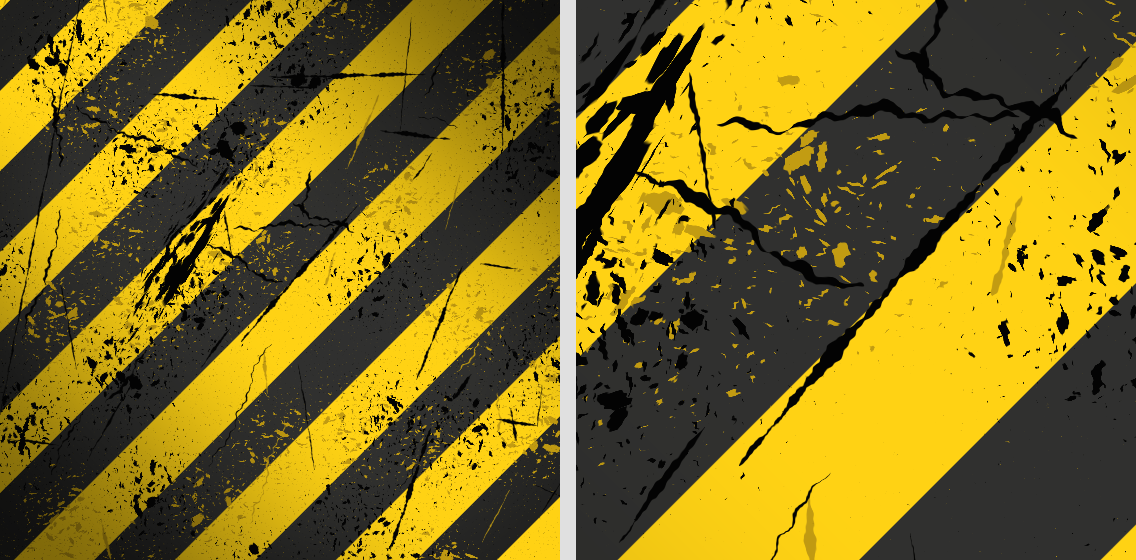
Left: the whole. Right: its middle third, enlarged.
Write a Shadertoy shader that draws this pattern.

```glsl
// Diagonal yellow and black hazard stripes with scratched, chipped paint.

const float PERIOD = 0.2875;       // stripe pair, measured along either edge
const float OFFSET = 0.306;        // where a yellow band ends on the left edge
const float YELLOW_SHARE = 0.5;
const vec3 YELLOW = vec3(1.0, 0.825, 0.08);
const vec3 CHARCOAL = vec3(0.19, 0.19, 0.183);
const vec3 MUSTARD = vec3(0.76, 0.61, 0.07);
const vec3 SOOT = vec3(0.012);
const vec2 GOUGE_CENTER = vec2(0.325, 0.545);
const float GOUGE_ANGLE = 1.0;
const vec2 GOUGE_SIZE = vec2(0.27, 0.07);
const int FINE_SCARS = 40;
const int DEEP_SCARS = 8;
// Start x, start y, angle, length
const vec4 DEEP[DEEP_SCARS] = vec4[](
    vec4(0.00, 0.26, 1.38, 0.76), vec4(0.898, 1.0, -1.57, 0.26),
    vec4(0.43, 0.39, 0.86, 0.32), vec4(0.08, 0.86, -1.35, 0.16),
    vec4(0.27, 0.832, -0.08, 0.12), vec4(0.48, 0.862, 0.02, 0.28),
    vec4(0.697, 0.017, 1.25, 0.23), vec4(0.525, 0.64, -0.5, 0.12));

vec2 hash2(vec2 p) {
    vec3 q = fract(vec3(p.xyx) * vec3(0.1031, 0.1030, 0.0973));
    q += dot(q, q.yzx + 33.33);
    return fract((q.xx + q.yz) * q.zy);
}

mat2 rotation(float a) {
    return mat2(cos(a), -sin(a), sin(a), cos(a));
}

float waves(float x) {
    return (sin(x) + 0.6 * sin(2.3 * x + 1.7) + 0.4 * sin(5.1 * x + 4.0)
            + 0.3 * sin(11.7 * x)) / 2.3;
}

// Small warp that roughens the outline of every mark
vec2 ragged(vec2 p) {
    return p + 0.0035 * vec2(waves(90.0 * p.y + 4.0 * sin(41.0 * p.x)),
                             waves(80.0 * p.x + 4.0 * sin(37.0 * p.y) + 2.0));
}

// Cellular density: high near scattered centers
float clusters(vec2 p, float freq, float seed) {
    vec2 cell = floor(p * freq), f = fract(p * freq);
    float nearest = 2.0;
    for (int y = -1; y <= 1; y++)
    for (int x = -1; x <= 1; x++) {
        vec2 g = vec2(x, y);
        nearest = min(nearest, length(g + hash2(cell + g + seed) - f));
    }
    return 1.0 - smoothstep(0.0, 0.6, nearest);
}

// Distance to turned angular shards, one per cell, sized by density
float chips(vec2 p, vec2 freq, float density, float seed) {
    vec2 cell = floor(p * freq), f = fract(p * freq);
    float d = 2.0;
    for (int y = -1; y <= 1; y++)
    for (int x = -1; x <= 1; x++) {
        vec2 g = vec2(x, y);
        vec2 h = hash2(cell + g + seed), k = hash2(cell + g + seed + 57.0);
        vec2 o = abs(rotation(6.283 * k.x) * (g + 0.2 + 0.6 * h - f));
        o.y *= 1.2 + 2.5 * h.x;
        float shard = max(o.x, 0.6 * o.x + o.y);
        d = min(d, shard - 0.75 * density * k.y * k.y + 0.07);
    }
    return d / max(freq.x, freq.y);
}

// Distance to a tapered, broken scratch; s holds start, angle, length
float scratch(vec2 p, vec4 s, float width, float wobble, float seed) {
    vec2 q = rotation(s.z) * (p - s.xy);
    q.y += wobble * waves(30.0 * q.x + seed);
    float u = q.x / s.w;
    float taper = sqrt(max(4.0 * u * (1.0 - u), 0.0));
    float w = width * taper * (0.65 + 0.7 * waves(70.0 * q.x + seed));
    return max(abs(q.y) - w, (abs(u - 0.5) - 0.5) * s.w);
}

void mainImage(out vec4 fragColor, in vec2 fragCoord) {
    vec2 p = fragCoord / iResolution.xy;
    float px = 0.8 / min(iResolution.x, iResolution.y);

    // Stripes
    float phase = fract((p.x + 1.0 - p.y - OFFSET) / PERIOD);
    float inside = 0.5 * YELLOW_SHARE - abs(phase - 1.0 + 0.5 * YELLOW_SHARE);
    float band = smoothstep(-px, px, inside * PERIOD * 0.7071);

    // Light falls off toward two opposite corners
    float away = smoothstep(0.12, 0.95, abs(p.x + p.y - 1.0));
    float rim = smoothstep(0.35, 0.7, length(p - 0.5));
    float light = 1.0 - 0.5 * away;
    vec3 base = CHARCOAL * (1.0 - 0.5 * away) * (1.0 - 0.35 * rim);
    vec3 color = mix(base, YELLOW * light, band);

    // Chipped paint in clusters
    vec2 r = ragged(p);
    float sootDensity = 0.13 + 0.8 * clusters(r, 4.0, 11.0);
    float rubDensity = 0.12 + 0.75 * clusters(r, 4.5, 71.0);
    float soot = 1.0, rub = 1.0;
    for (int i = 0; i < 3; i++) {
        float freq = 38.0 * exp2(0.9 * float(i)), seed = 19.0 * float(i);
        soot = min(soot, chips(r, vec2(freq, 0.7 * freq), sootDensity, seed));
        rub = min(rub, chips(r, vec2(0.7 * freq, freq), rubDensity, seed + 131.0));
    }

    // Broad streaky gouge
    vec2 g = rotation(GOUGE_ANGLE) * (mix(p, r, 0.6) - GOUGE_CENTER);
    float gouge = 1.0 - smoothstep(0.1, 1.0, length(g / GOUGE_SIZE));
    soot = min(soot, chips(g, vec2(14.0, 90.0), 1.7 * gouge, 7.0));
    soot = min(soot, chips(g, vec2(40.0, 130.0), 1.5 * gouge, 29.0));
    soot = min(soot, chips(g, vec2(22.0, 55.0), 1.1 * gouge, 43.0));

    // Deep scars, then scattered fine ones in both colors
    vec2 scored = mix(p, r, 0.3);
    for (int i = 0; i < DEEP_SCARS; i++) {
        float wobble = i == 3 || i == 7 ? 0.013 : 0.0008;
        float width = i == 0 ? 0.002 : 0.0045;
        soot = min(soot, scratch(scored, DEEP[i], width, wobble, float(i)));
    }
    for (int i = 0; i < FINE_SCARS; i++) {
        float n = float(i);
        vec2 h = hash2(vec2(n, 5.0)), k = hash2(vec2(n, 83.0));
        float angle = i % 4 == 0 ? 0.5 * h.x - 0.5 : 0.9 + 0.9 * h.x;
        vec4 s = vec4(hash2(vec2(n, 41.0)), angle, 0.05 + 0.2 * h.y * h.y);
        float wobble = i % 3 == 0 ? 0.01 : 0.001;
        float d = scratch(scored, s, 0.001 + 0.0035 * k.x, wobble, 9.0 * n);
        if (i % 4 == 1) rub = min(rub, d);
        else soot = min(soot, d);
    }

    color = mix(color, MUSTARD * light, 1.0 - smoothstep(-px, px, rub));
    color = mix(color, SOOT, 1.0 - smoothstep(-px, px, soot));
    fragColor = vec4(color, 1.0);
}
```
